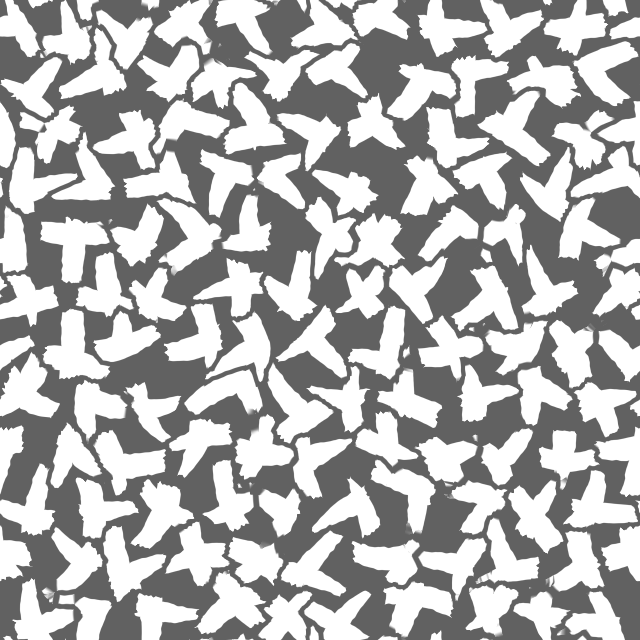
This pattern is drawn by a WebGL 1 fragment shader. Its source:

```glsl
precision highp float;
// Short dry-brush strokes, crossed or joined in pairs, white on grey.
// Each cell of a staggered, wrapping grid holds one jittered pair of strokes;
// where neighbouring pairs meet, a thin groove of ground keeps them apart.

uniform vec2 u_resolution;

const vec2 GRID = vec2(10.0, 12.0); // pairs per canvas; even rows let the stagger wrap
const vec3 GROUND = vec3(0.38);
const vec3 PAINT = vec3(1.0);

float hash(vec2 p) {
  return fract(sin(dot(p, vec2(12.9898, 78.233))) * 43758.5453);
}

float cellRandom(vec2 id, float k) {
  return hash(id + k * vec2(17.31, 5.77));
}

// Smooth 1D noise from -0.5 to 0.5
float roughness(float x, float seed) {
  float i = floor(x);
  float f = fract(x);
  f *= f * (3.0 - 2.0 * f);
  return mix(hash(vec2(i, seed)), hash(vec2(i + 1.0, seed)), f) - 0.5;
}

// Signed distance to a bent, tapering stroke with frayed ends
float stroke(vec2 p, vec2 dir, float halfLength, float seed) {
  vec2 q = vec2(dot(p, dir), dot(p, vec2(-dir.y, dir.x)));
  float t = clamp(q.x / halfLength, -1.0, 1.0);
  float bend = (hash(vec2(seed, 1.0)) - 0.5) * 0.022;
  float taper = mix(0.05, 0.85, hash(vec2(seed, 2.0)));
  float slant = (hash(vec2(seed, 3.0)) - 0.5) * 0.6;
  float halfWidth = mix(0.016, 0.020, hash(vec2(seed, 4.0)));

  q.y += bend * (t * t - 0.3);
  float u = 0.5 - 0.5 * t;
  halfWidth *= 1.0 - taper * u * u;

  float edgeSeed = seed + 7.0 * step(0.0, q.y);
  float side = abs(q.y) - halfWidth + 0.0025 * roughness(q.x * 130.0, edgeSeed);
  float endSeed = seed + 3.0 + 5.0 * step(0.0, q.x);
  float cap = abs(q.x + slant * q.y) - halfLength
            + 0.006 * roughness(q.y * 260.0, endSeed);
  return max(side, cap);
}

// Two strokes that meet at a random place along each of them
float strokePair(vec2 p, vec2 id) {
  float a = 6.2832 * cellRandom(id, 1.0);
  float b = a + mix(1.0, 1.9, cellRandom(id, 2.0));
  vec2 dirA = vec2(cos(a), sin(a));
  vec2 dirB = vec2(cos(b), sin(b));
  float lengthA = mix(0.044, 0.056, cellRandom(id, 3.0));
  float lengthB = mix(0.042, 0.054, cellRandom(id, 4.0));
  float meetA = mix(-0.2, 0.85, cellRandom(id, 5.0)) * lengthA;
  float meetB = mix(-0.2, 0.85, cellRandom(id, 6.0)) * lengthB;
  vec2 shift = 0.5 * (meetB * dirB - meetA * dirA);
  float seed = id.x + id.y * GRID.x;
  return min(stroke(p - shift, dirA, lengthA, seed + 0.37),
             stroke(p + shift, dirB, lengthB, seed + 200.61));
}

void main() {
  vec2 uv = gl_FragCoord.xy / u_resolution;
  float nearest = 1.0;
  float second = 1.0;

  // Keep the two closest pairs
  for (int j = -1; j <= 1; j++) {
    float row = floor(uv.y * GRID.y) + float(j);
    float stagger = 0.5 * mod(row, 2.0);
    for (int i = -1; i <= 1; i++) {
      float column = floor(uv.x * GRID.x - stagger) + float(i);
      vec2 id = mod(vec2(column, row), GRID);
      vec2 jitter = 0.4 * (vec2(cellRandom(id, 7.0), cellRandom(id, 8.0)) - 0.5);
      vec2 center = (vec2(column + stagger, row) + 0.5 + jitter) / GRID;
      float d = strokePair(uv - center, id);
      second = min(second, max(nearest, d));
      nearest = min(nearest, d);
    }
  }

  // Groove between neighbouring pairs
  float groove = 0.5 * (0.007 - (second - nearest));
  float shape = max(nearest, groove);

  float soft = 0.7 / min(u_resolution.x, u_resolution.y);
  float paint = 1.0 - smoothstep(-soft, soft, shape);
  gl_FragColor = vec4(mix(GROUND, PAINT, paint), 1.0);
}
```
